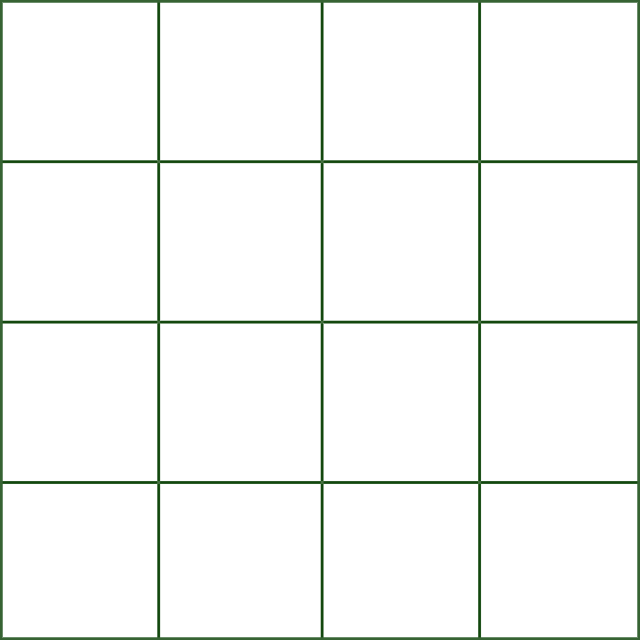
A WebGL 1 fragment shader for this pattern:

```glsl
precision highp float;
// Four by four grid of thin dark green lines on white, with a framed edge.

uniform vec2 u_resolution;

const vec3 PAPER = vec3(1.0);
const vec3 LINE_CORE = vec3(0.07, 0.28, 0.05);
const vec3 LINE_SOFT = vec3(0.21, 0.39, 0.20);
const vec3 CROSSING = vec3(0.27, 0.44, 0.25);

const float INNER_LINES = 3.0;
const vec2 FIRST_LINE = vec2(0.2480, 0.2461);  // lowest inner line on each axis
const vec2 SPACING = vec2(0.2507, 0.2506);
const float MIDDLE_SHIFT = 0.0046;             // middle column line sits to the right
const float HALF_WIDTH = 0.0023;
const float FRAME_WIDTH = 0.0042;
const float BLUR = 0.0009;                     // softness of the printed edges

// Distance to the nearest inner line, for columns (x) and rows (y).
vec2 lineDistance(vec2 p) {
  vec2 index = clamp(floor((p - FIRST_LINE) / SPACING + 0.5), 0.0, INNER_LINES - 1.0);
  vec2 center = FIRST_LINE + index * SPACING;
  center.x += MIDDLE_SHIFT * (1.0 - abs(index.x - 1.0));
  return abs(p - center);
}

void main() {
  vec2 p = gl_FragCoord.xy / u_resolution;
  float pixel = 1.0 / min(u_resolution.x, u_resolution.y);
  float soft = max(BLUR, 0.6 * pixel);

  // Inner lines: a dark core that pales toward both sides
  vec2 d = lineDistance(p);
  vec2 cover = 1.0 - smoothstep(HALF_WIDTH - soft, HALF_WIDTH + soft, d);
  float core = 1.0 - smoothstep(0.3 * HALF_WIDTH, HALF_WIDTH, min(d.x, d.y));
  vec3 ink = mix(LINE_SOFT, LINE_CORE, core);
  ink = mix(ink, CROSSING, cover.x * cover.y);
  vec3 color = mix(PAPER, ink, max(cover.x, cover.y));

  // Frame around the canvas
  vec2 toEdge = min(p, 1.0 - p);
  float edge = min(toEdge.x, toEdge.y);
  float frame = 1.0 - smoothstep(FRAME_WIDTH - soft, FRAME_WIDTH + soft, edge);
  color = mix(color, LINE_SOFT, frame);

  gl_FragColor = vec4(color, 1.0);
}
```
